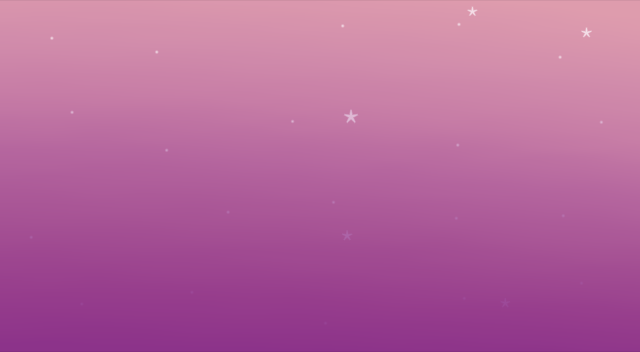
Write a Shadertoy shader that draws this background.

```glsl
const float TAU = 6.28319;
const int STOPS = 7;
const vec3 SKY[STOPS] = vec3[STOPS](
    vec3(0.55, 0.20, 0.54), vec3(0.59, 0.24, 0.55), vec3(0.65, 0.32, 0.58),
    vec3(0.71, 0.40, 0.62), vec3(0.78, 0.49, 0.65), vec3(0.82, 0.55, 0.67),
    vec3(0.87, 0.61, 0.68));
const float HEIGHT[STOPS] = float[STOPS](0.0, 0.14, 0.33, 0.52, 0.69, 0.84, 1.03);
const vec3 LILAC = vec3(0.66, 0.43, 0.76);
const vec3 PALE = vec3(0.97, 0.91, 0.94);
const float TILT = 0.14;          // rise of the light towards the right
const float BOW = 0.12;           // lift of the light at both sides
const float MOTTLE = 0.012;       // strength of the cloudy unevenness
const vec2 DOT_GRID = vec2(5.0, 4.0);
const float DOT_JITTER = 0.62;
const float DOT_RADIUS = 0.0042;
const int STAR_COUNT = 5;
const float STAR_RADIUS = 0.0135;
const float STAR_GROWTH = 0.006;  // extra radius of the middle star
const float EDGE_SHADE = 0.06;

float hash(vec2 p) {
    vec3 q = fract(vec3(p.xyx) * 0.1031);
    q += dot(q, q.yzx + 33.33);
    return fract((q.x + q.y) * q.z);
}

float noise(vec2 p) {
    vec2 cell = floor(p), f = fract(p);
    f = f * f * (3.0 - 2.0 * f);
    return mix(mix(hash(cell), hash(cell + vec2(1, 0)), f.x),
               mix(hash(cell + vec2(0, 1)), hash(cell + vec2(1, 1)), f.x), f.y);
}

vec3 skyColor(vec2 uv) {
    float x = uv.x - 0.5;
    float slope = TILT * x + BOW * (x * x - 0.083);
    float h = uv.y + slope * mix(0.5, 1.0, smoothstep(0.0, 0.5, uv.y));
    h += MOTTLE * (noise(uv * vec2(6.0, 17.0)) + noise(uv * vec2(13.0, 38.0)) - 1.0);
    vec3 color = SKY[0];
    for (int i = 1; i < STOPS; i++) {
        float t = (h - HEIGHT[i - 1]) / (HEIGHT[i] - HEIGHT[i - 1]);
        color = mix(color, SKY[i], clamp(t, 0.0, 1.0));
    }
    return color;
}

// Five tapered strokes meeting at the centre, one pointing up
float starDistance(vec2 p, float radius) {
    float sector = TAU / 5.0;
    float angle = mod(atan(p.x, p.y + 1e-6) + 0.5 * sector, sector) - 0.5 * sector;
    vec2 q = length(p) * vec2(cos(angle), sin(angle));
    float width = radius * mix(0.28, 0.08, clamp(q.x / radius, 0.0, 1.0));
    return max(abs(q.y) - width, q.x - radius);
}

// A winding path from the top to the bottom of the sky
vec2 starPlace(float i) {
    float wave = TAU * i / float(STAR_COUNT);
    float x = 0.707 + 0.161 * cos(wave - 0.314) - 0.125 * cos(2.0 * wave + 0.222);
    float fall = smoothstep(0.0, 1.0, pow(i / float(STAR_COUNT - 1), 1.3));
    return vec2(x, mix(0.967, 0.139, fall));
}

// Lights turn pale and strong with height
vec3 addLight(vec3 color, float cover, float y) {
    vec3 tint = mix(LILAC, PALE, smoothstep(0.1, 0.9, y));
    return mix(color, tint, cover * mix(0.2, 0.88, smoothstep(0.05, 0.95, y)));
}

void mainImage(out vec4 fragColor, in vec2 fragCoord) {
    vec2 uv = fragCoord / iResolution.xy;
    vec2 aspect = vec2(iResolution.x / iResolution.y, 1.0);
    float pixel = 1.0 / iResolution.y;
    vec3 color = skyColor(uv);

    // Small dots, one to each cell of a loose grid
    for (float row = 0.0; row < DOT_GRID.y; row++) {
        for (float col = 0.0; col < DOT_GRID.x; col++) {
            vec2 cell = vec2(col, row);
            vec2 jitter = vec2(hash(cell + 7.0), hash(cell + 31.0)) - 0.5;
            vec2 place = (cell + 0.5 + DOT_JITTER * jitter) / DOT_GRID;
            float d = length((uv - place) * aspect) - DOT_RADIUS;
            float cover = 1.0 - smoothstep(-0.5 * DOT_RADIUS - pixel, pixel, d);
            color = addLight(color, cover, place.y);
        }
    }

    // Five-armed stars
    for (int i = 0; i < STAR_COUNT; i++) {
        vec2 place = starPlace(float(i));
        float offset = float(i) - 2.0;
        float radius = STAR_RADIUS + STAR_GROWTH * exp(-2.0 * offset * offset);
        float d = starDistance((uv - place) * aspect, radius);
        color = addLight(color, 1.0 - smoothstep(-pixel, pixel, d), place.y);
    }

    // Thin shade along the top and bottom
    float edge = min(uv.y, 1.0 - uv.y);
    color *= 1.0 - EDGE_SHADE * (1.0 - smoothstep(0.001, 0.004, edge));
    fragColor = vec4(color, 1.0);
}
```
